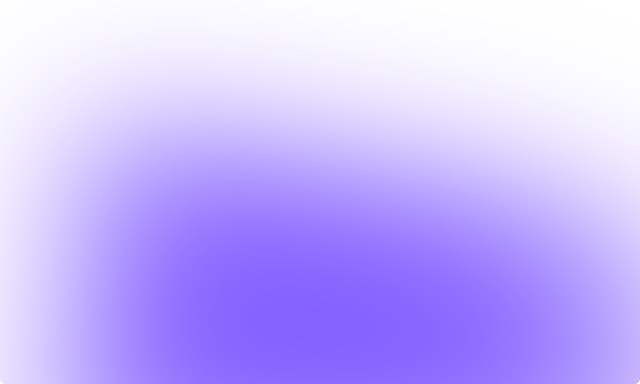
Write a WebGL 1 fragment shader that draws this background.

```glsl
precision highp float;
// A broad violet glow on white: a tilted, heavily blurred slab.
// Its coverage is the product of four soft Gaussian edges,
// each with its own position and blur width, in canvas heights.
uniform vec2 u_resolution;

const vec3 PAPER = vec3(1.0);
const vec3 VIOLET = vec3(0.503, 0.36, 1.0);

const float ASPECT = 1.662;        // canvas width in heights
const float CORNER_RADIUS = 0.014;

// Edge positions
const float LEFT_EDGE = 0.216;
const float RIGHT_EDGE = 1.662;
const float TOP_EDGE = 0.58;
const float BOTTOM_EDGE = -0.277;

// Blur widths (standard deviations)
const float LEFT_BLUR = 0.216;
const float RIGHT_BLUR = 0.281;
const float TOP_BLUR = 0.199;
const float BOTTOM_BLUR = 0.205;

// Tilts, each about a pivot along its edge
const float TOP_SLOPE = -0.17;
const float TOP_PIVOT = 0.831;
const float LEFT_SLANT = 0.1;
const float LEFT_PIVOT = 0.29;

// Smooth approximation of a straight edge after Gaussian blur
float blurredEdge(float distanceInside, float blur) {
    float z = clamp(distanceInside / blur, -4.0, 4.0);
    return 1.0 / (1.0 + exp(-z * (1.5976 + 0.07056 * z * z)));
}

float glowCoverage(vec2 p) {
    float left = LEFT_EDGE + LEFT_SLANT * (p.y - LEFT_PIVOT);
    float top = TOP_EDGE + TOP_SLOPE * (p.x - TOP_PIVOT);
    return blurredEdge(p.x - left, LEFT_BLUR)
         * blurredEdge(RIGHT_EDGE - p.x, RIGHT_BLUR)
         * blurredEdge(top - p.y, TOP_BLUR)
         * blurredEdge(p.y - BOTTOM_EDGE, BOTTOM_BLUR);
}

// Signed distance to a box with rounded corners
float roundedBox(vec2 p, vec2 halfSize, float radius) {
    vec2 q = abs(p) - halfSize + radius;
    return length(max(q, 0.0)) + min(max(q.x, q.y), 0.0) - radius;
}

void main() {
    vec2 canvas = vec2(ASPECT, 1.0);
    vec2 p = gl_FragCoord.xy / u_resolution * canvas;

    // Rounded card corners, softened over about one pixel
    float card = roundedBox(p - 0.5 * canvas, 0.5 * canvas, CORNER_RADIUS);
    float softness = 0.5 / u_resolution.y;
    float mask = 1.0 - smoothstep(-softness, softness, card);

    vec3 color = mix(PAPER, VIOLET, glowCoverage(p) * mask);
    gl_FragColor = vec4(color, 1.0);
}
```
